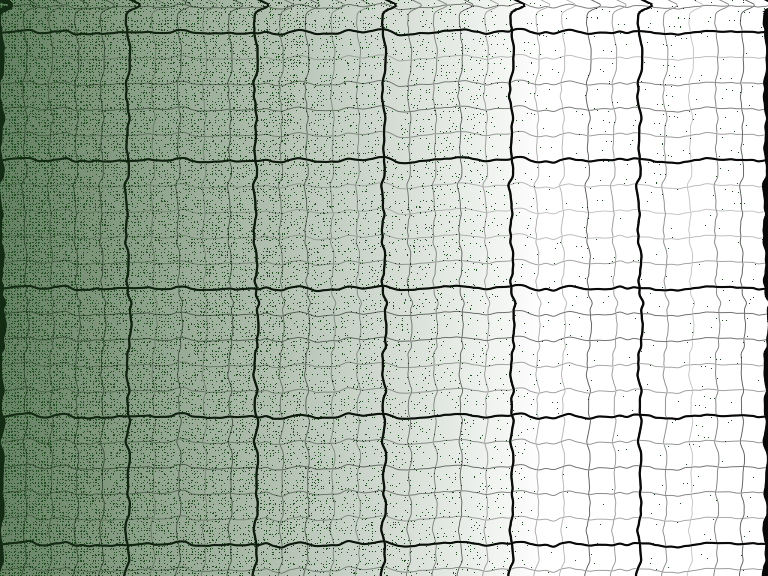
Write a Shadertoy shader that draws this pattern.

```glsl
// Wobbly ink grid over a speckled green wash that fades to white paper.

const vec3 PAPER = vec3(1.0);
const vec3 WASH = vec3(0.40, 0.51, 0.39);
const vec3 SPECK = vec3(0.13, 0.31, 0.13);
const vec3 INK_LEFT = vec3(0.07, 0.17, 0.07);
const vec3 INK_RIGHT = vec3(0.03);

const float MAJOR_STEP = 1.0 / 4.5;   // in canvas heights
const float MINOR_PER_MAJOR = 5.0;
const float MAJOR_HALF = 0.0017;
const float MINOR_HALF = 0.0007;
const float WOBBLE = 0.0085;
const float WOBBLE_FREQ = 34.0;
const float TOP_KICK = 0.020;         // sideways flick at the top edge
const float FADE_END = 0.71;          // share of the width
const float SPECK_END = 0.75;
const float SPECK_DENSITY = 0.42;
const float SPECK_ROWS = 384.0;

float hash(vec2 p) {
    return fract(sin(dot(p, vec2(12.9898, 78.233))) * 43758.5453);
}

float noise(float x, float seed) {
    float i = floor(x), f = fract(x);
    f = f * f * (3.0 - 2.0 * f);
    return mix(hash(vec2(i, seed)), hash(vec2(i + 1.0, seed)), f);
}

// Two octaves, centred on zero
float wobble(float x, float seed) {
    float coarse = noise(x * WOBBLE_FREQ, seed) - 0.5;
    float fine = noise(x * WOBBLE_FREQ * 2.3, seed + 7.0) - 0.5;
    return WOBBLE * (coarse + 0.45 * fine);
}

float stroke(float dist, float halfWidth, float px) {
    return 1.0 - smoothstep(halfWidth - 0.5 * px, halfWidth + 0.7 * px, dist);
}

// Ink cover of one family of parallel lines
float gridLines(float q, float slope, float seed, float majorHalf, float px) {
    float minorStep = MAJOR_STEP / MINOR_PER_MAJOR;
    float id = floor(q / minorStep + 0.5);
    float minorDist = abs(q - id * minorStep) / slope;
    float majorDist = abs(q - MAJOR_STEP * floor(q / MAJOR_STEP + 0.5)) / slope;
    float strength = mix(0.22, 0.62, hash(vec2(id, seed)));
    return max(strength * stroke(minorDist, MINOR_HALF, px),
               stroke(majorDist, majorHalf, px));
}

// Scattered square grains, thinning out to the right
float specks(vec2 uv, float x, float px) {
    vec2 g = uv * SPECK_ROWS;
    vec2 d = abs(fract(g) - 0.5);
    float soft = min(px * SPECK_ROWS, 0.9) * 0.5;
    float grain = 1.0 - smoothstep(0.5 - soft, 0.5, max(d.x, d.y));
    float density = SPECK_DENSITY * pow(max(1.0 - x / SPECK_END, 0.0), 1.5);
    return grain * step(hash(floor(g)), density);
}

void mainImage(out vec4 fragColor, in vec2 fragCoord) {
    float px = 1.0 / iResolution.y;
    vec2 uv = fragCoord * px;
    float x = fragCoord.x / iResolution.x;
    vec2 p = (fragCoord - 0.5 * iResolution.xy) * px;

    // Wash and grain
    float fade = clamp(x / FADE_END, 0.0, 1.0);
    float patches = 0.025 * (noise(p.x * 6.0 + p.y * 2.0, 3.0) - 0.5) * (1.0 - fade);
    vec3 col = mix(WASH, PAPER, fade) + patches;
    col = mix(col, SPECK, specks(uv, x, px));

    // Bend the grid: each axis is pushed by noise along the other
    float top = (uv.y - 0.991) / 0.008;
    vec2 q = p;
    q.x -= wobble(p.y, 1.0) + 0.3 * wobble(p.y, 11.0 + floor(p.x / MAJOR_STEP + 0.5));
    q.x -= TOP_KICK * exp(-top * top);
    q.y -= wobble(p.x, 2.0) + 0.3 * wobble(p.x, 31.0 + floor(p.y / MAJOR_STEP + 0.5));
    float slopeX = clamp(length(vec2(dFdx(q.x), dFdy(q.x))) / px, 1.0, 3.0);
    float slopeY = clamp(length(vec2(dFdx(q.y), dFdy(q.y))) / px, 1.0, 3.0);

    // Ink, heavier along the two side edges
    float side = smoothstep(0.48, 0.49, abs(x - 0.5));
    float ink = max(gridLines(q.x, slopeX, 5.0, MAJOR_HALF * (1.1 + 2.2 * side), px),
                    gridLines(q.y, slopeY, 9.0, MAJOR_HALF, px));
    col = mix(col, mix(INK_LEFT, INK_RIGHT, fade), ink);

    fragColor = vec4(col, 1.0);
}
```
